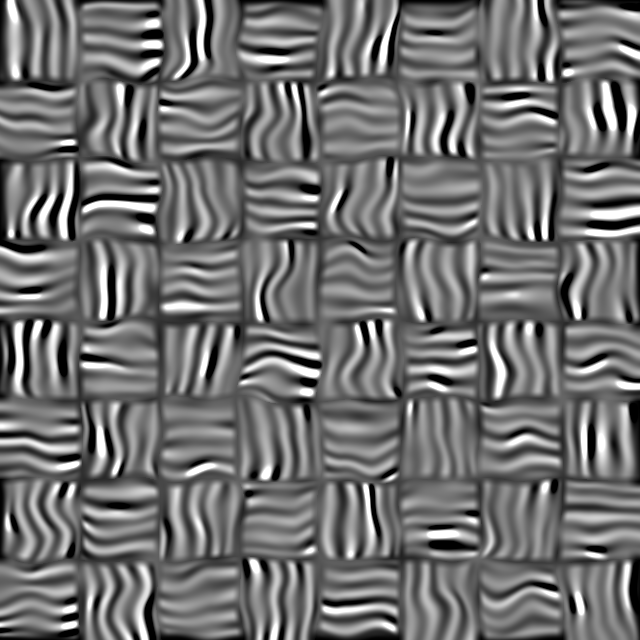
A Shadertoy shader for this texture:

```glsl
// Grey basket weave: a checkerboard of patches whose strands run across, then up.
// Each patch is a bent cosine ripple with noisy contrast, sunk into dark seams
// at its borders; the whole grid is gently warped so that no patch is square.

#define CELLS 8.0          // patches across and down
#define STRANDS 4.4        // strands per patch
#define GRID_WARP 0.12     // wobble of patch borders, in patches
#define STRAND_BEND 0.85   // sideways bend, in strand widths
#define BASE_TONE 0.485
#define MIN_CONTRAST 0.07
#define CONTRAST 0.55
#define SPARK 0.75         // extra contrast in rare spots
#define SIDE_FADE 0.13     // seam width beside the strands
#define END_FADE 0.10      // seam width at strand ends

const float TAU = 6.28318;

float hash(vec2 p) {
    vec3 q = fract(p.xyx * 0.1031);
    q += dot(q, q.yzx + 33.33);
    return fract((q.x + q.y) * q.z);
}

// Smooth value noise, 0 to 1
float noise(vec2 p) {
    vec2 i = floor(p), f = fract(p);
    f = f * f * (3.0 - 2.0 * f);
    return mix(mix(hash(i), hash(i + vec2(1, 0)), f.x),
               mix(hash(i + vec2(0, 1)), hash(i + vec2(1, 1)), f.x), f.y);
}

// Ripple of strands; st.x runs across them and st.y along them
float strands(vec2 st, vec2 cell) {
    vec2 seed = cell * 19.0 + 40.0;
    float bend = noise(vec2(st.x * 1.5, st.y * 2.6) + seed + 7.3) - 0.5;
    float phase = st.x * STRANDS + STRAND_BEND * bend + hash(cell + 61.0);

    // Contrast swells and fades along every strand
    float swell = noise(vec2(phase * 0.9, st.y * 2.2) + seed);
    float patchGain = mix(0.7, 1.25, hash(cell + 23.0));
    float contrast = MIN_CONTRAST + CONTRAST * patchGain * swell * swell
                   + SPARK * smoothstep(0.72, 1.0, swell);

    float fibre = noise(vec2(phase * 2.2, st.y * 3.0) + seed + 11.0) - 0.5;
    return BASE_TONE + contrast * cos(TAU * phase) + 0.16 * fibre;
}

void mainImage(out vec4 fragColor, in vec2 fragCoord) {
    vec2 grid = fragCoord / iResolution.xy * CELLS;
    vec2 warp = vec2(noise(grid * 2.3 + 5.0), noise(grid * 2.3 + 90.0)) - 0.5;
    vec2 p = grid + GRID_WARP * warp;

    // Patch and its strand direction
    vec2 cell = clamp(floor(p), 0.0, CELLS - 1.0);
    vec2 local = p - cell;
    bool upright = mod(cell.x + cell.y, 2.0) > 0.5;
    vec2 st = upright ? local : local.yx;
    float run = upright ? p.y : p.x;

    // Strands sink at patch borders, but run off the canvas at its rim
    float side = smoothstep(-0.02, SIDE_FADE, min(st.x, 1.0 - st.x));
    float ends = smoothstep(-0.02, END_FADE, min(st.y, 1.0 - st.y));
    ends = max(ends, 1.0 - step(0.5, min(run, CELLS - run)));
    float cover = side * ends;

    // Seams: uneven shadow, deepest beside the rim
    float seam = mix(0.10, 0.46, noise(grid * 3.7 + 130.0));
    vec2 rim = min(grid, CELLS - grid);
    seam *= smoothstep(0.0, 0.18, min(rim.x, rim.y));

    float tone = mix(seam, strands(st, cell), cover);
    fragColor = vec4(vec3(clamp(tone, 0.0, 1.0)), 1.0);
}
```
